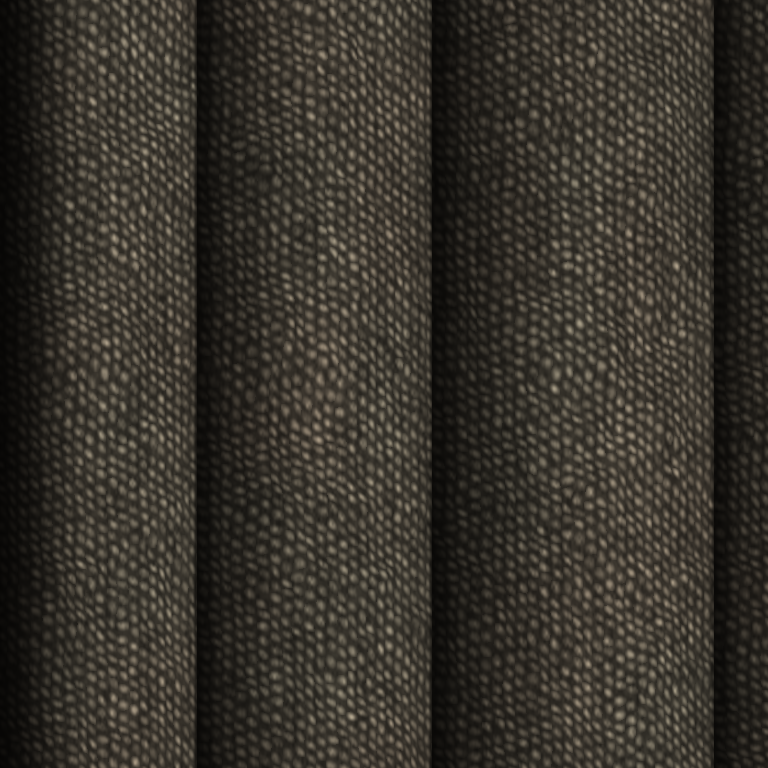
Write a Shadertoy shader that draws this texture.

```glsl
float hash(vec2 p) {
    return fract(sin(dot(p, vec2(127.1, 311.7))) * 43758.5453);
}

float noise(vec2 p) {
    vec2 i = floor(p), f = fract(p);
    f = f * f * (3.0 - 2.0 * f);
    return mix(mix(hash(i), hash(i + vec2(1, 0)), f.x),
               mix(hash(i + vec2(0, 1)), hash(i + 1.0), f.x), f.y);
}

// Leaning oval stitches in rows that climb to the right, steeper across the fold
// x = height of the thread, y = random tone
vec2 weave(vec2 p, float columns, float climb) {
    float column = floor(p.x);
    float t = (column + 0.5) / columns;
    p.y -= climb * columns * (0.20 * t + 0.15 * t * t);
    p.y += 0.2 * (hash(vec2(column, 3.0)) - 0.5);
    vec2 cell = floor(p);
    vec2 q = fract(p) - 0.5;
    q += 0.22 * (vec2(hash(cell + 5.3), hash(cell + 9.1)) - 0.5);
    q.x += 0.5 * q.y;
    float stitch = 1.0 - smoothstep(0.05, 1.0, length(q / vec2(0.56, 0.55)));
    return vec2(stitch, hash(cell + 1.7));
}

void mainImage(out vec4 fragColor, in vec2 fragCoord) {
    vec2 uv = fragCoord / iResolution.xy;

    // Find the fold that holds this point
    float edges[5] = float[5](-0.025, 0.2565, 0.5625, 0.930, 1.22);
    float left = edges[0], right = edges[1], fold = 0.0;
    for (int i = 1; i < 4; i++) {
        if (uv.x > edges[i]) {
            left = edges[i];
            right = edges[i + 1];
            fold = float(i);
        }
    }
    float width = right - left;
    float t = (uv.x - left) / width;

    // Cloth coordinates: columns tighten as the fold turns away
    float columns = width * 75.0;
    float wobble = noise(uv * vec2(14.0, 9.0) + fold * 17.0) - 0.5;
    float jitter = noise(uv * vec2(40.0, 32.0) + 31.0) - 0.5;
    vec2 cloth = vec2(columns * (0.85 * t + 0.15 * pow(t, 4.0)), 58.0 * uv.y + fold * 0.3);
    cloth += vec2(0.5, 1.0) * wobble + vec2(0.4, 0.35) * jitter;
    vec2 stitch = weave(cloth, columns, 0.9 + 0.25 * uv.y);

    // Shadowed valley, broad lit crown, thin dark rim
    float light = mix(0.32, 1.0, smoothstep(-0.08, 0.6, t));
    light *= mix(0.45, 1.0, smoothstep(0.0, 0.13, t));
    light *= 1.0 - 0.12 * smoothstep(0.86, 1.0, t);
    light *= 1.0 - 0.5 * smoothstep(0.006, 0.0, right - uv.x);
    light *= fold < 0.5 ? mix(0.2, 1.0, smoothstep(-0.01, 0.11, uv.x)) : 1.0;
    light *= 0.94 + 0.12 * noise(uv * vec2(5.0, 4.0));

    // Thread relief with fine fibres and uneven yarn
    float fibre = noise(uv * vec2(330.0, 170.0)) - 0.5;
    float grit = noise(uv * vec2(190.0, 90.0) + 8.0) - 0.5;
    float yarn = noise(cloth * vec2(0.9, 0.2)) - 0.5;
    float relief = 0.42 + stitch.x * (0.42 + 0.36 * stitch.y);
    relief = mix(relief, 0.66, 0.2 * smoothstep(0.85, 1.0, t));
    relief *= 1.0 + 0.32 * fibre + 0.34 * grit + 0.18 * yarn;

    vec3 tint = mix(vec3(0.455, 0.412, 0.355), vec3(0.435, 0.412, 0.355),
                    noise(uv * vec2(12.0, 9.0) + 4.0));
    vec3 color = vec3(0.012, 0.010, 0.007) + tint * light * relief;
    fragColor = vec4(color, 1.0);
}
```
